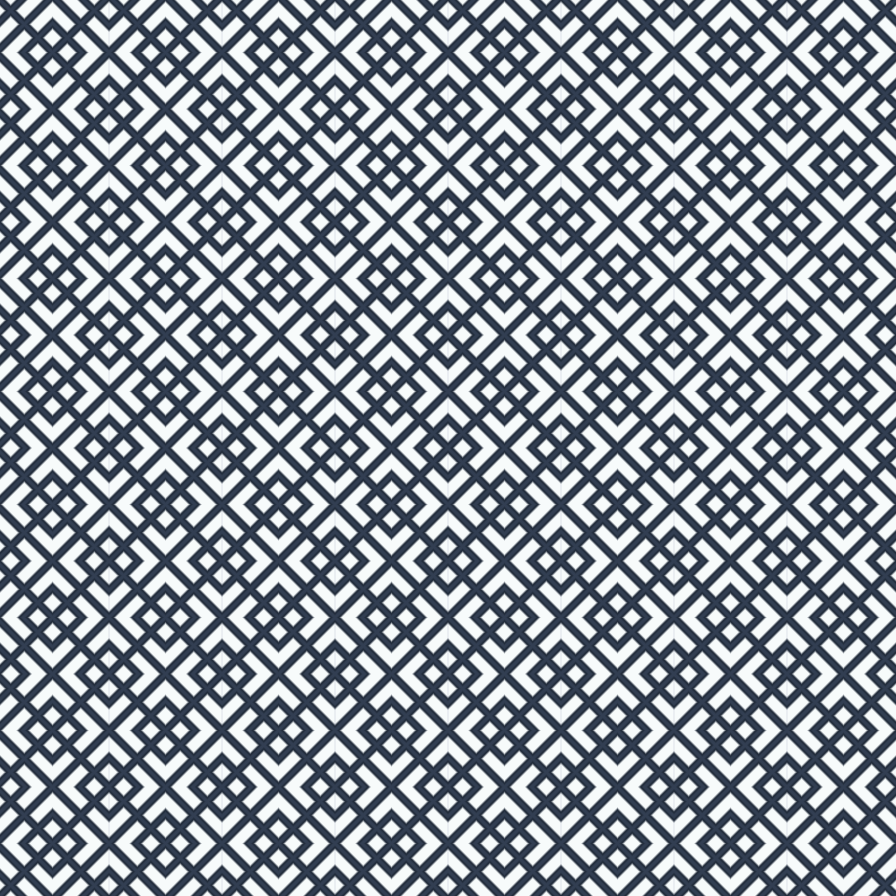
Write a WebGL 1 fragment shader that draws this pattern.

```glsl
precision highp float;
// Navy diagonal lattice on white, with a square ring around every second crossing.

uniform vec2 u_resolution;

// Signed distance to the line work in diagonal cell units, negative inside.
float latticeDistance(vec2 diagonal) {
  vec2 fromCenter = abs(fract(diagonal + 0.5) - 0.5);
  vec2 toLine = min(fromCenter, 0.5 - fromCenter);
  float grid = min(toLine.x, toLine.y);
  float ring = abs(max(fromCenter.x, fromCenter.y) - 0.26);
  return min(grid, ring) - 0.05;
}

void main() {
  // Just under eight tiles across, with a ring at the canvas center.
  float tiles = 7.93;
  float size = min(u_resolution.x, u_resolution.y);
  vec2 p = (gl_FragCoord.xy - 0.5 * u_resolution) / size * tiles;
  float pixel = tiles / size;

  float d = latticeDistance(vec2(p.x + p.y, p.x - p.y));
  float soft = max(0.017, 0.75 * pixel);

  // White ground with a faint hairline at each vertical tile seam.
  vec3 ground = vec3(0.97, 0.985, 0.985);
  float seam = abs(fract(p.x + 0.5) - 0.5);
  float hairline = 1.0 - smoothstep(0.0, max(0.014, pixel), seam);
  ground = mix(ground, vec3(0.82, 0.84, 0.88), 0.45 * hairline);

  // Ink is darker along the borders and lighter in the core of each line.
  vec3 borderInk = vec3(0.13, 0.17, 0.23);
  vec3 coreInk = vec3(0.195, 0.245, 0.32);
  vec3 ink = mix(borderInk, coreInk, smoothstep(0.016, 0.042, -d));

  vec3 color = mix(ink, ground, smoothstep(-soft, soft, d));
  gl_FragColor = vec4(color, 1.0);
}
```
